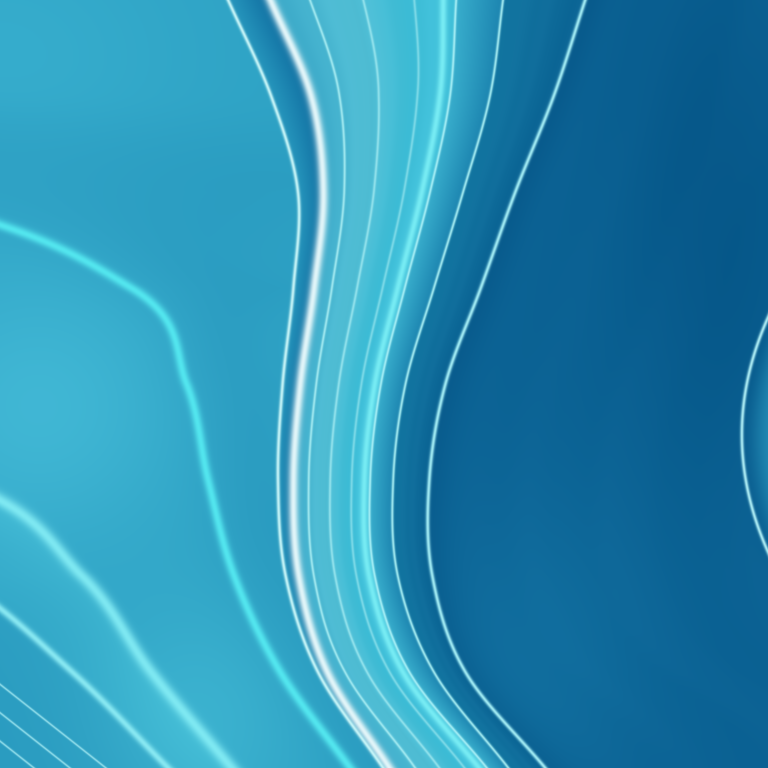
Reproduce this background procedurally as a WebGL 2 fragment shader.

```glsl
#version 300 es
precision highp float;
// Flowing turquoise and deep blue ribbons with fine glowing contour lines.

uniform vec2 u_resolution;
out vec4 outColor;

// Signed distance to a smooth curve x(y); knots run evenly from top to bottom.
float curve(vec2 p, float k[9]) {
    float t = clamp((1.0 - p.y) * 8.0, 0.0, 8.0);
    int i = min(int(t), 7);
    float f = t - float(i);
    float a = k[i], b = k[i + 1];
    float before = i > 0 ? k[max(i - 1, 0)] : 2.0 * a - b;
    float after = i < 7 ? k[min(i + 2, 8)] : 2.0 * b - a;
    float c1 = 0.5 * (b - before);
    float c2 = before - 2.5 * a + 2.0 * b - 0.5 * after;
    float c3 = 1.5 * (a - b) + 0.5 * (after - before);
    float x = a + f * (c1 + f * (c2 + f * c3));
    float slope = 8.0 * (c1 + f * (2.0 * c2 + 3.0 * f * c3));
    return (p.x - x) / sqrt(1.0 + slope * slope);
}

float edge(float d) {
    return smoothstep(-0.0015, 0.0015, d);
}

float glow(float d, float width) {
    return exp(-d * d / (width * width));
}

// Soft round pool of light or shade.
float pool(vec2 p, vec2 center, vec2 size) {
    vec2 q = (p - center) / size;
    return exp(-dot(q, q));
}

float hash(float n) {
    return fract(sin(n * 127.1) * 43758.5);
}

float noise(float x) {
    float i = floor(x), f = fract(x);
    return mix(hash(i), hash(i + 1.0), f * f * (3.0 - 2.0 * f));
}

void main() {
    vec2 p = gl_FragCoord.xy / u_resolution;

    // Guide curves, from the left corner to the right
    float low = curve(p, float[9](-2.0, -1.6, -1.2, -0.8, -0.55, -0.299, -0.059, 0.094, 0.219));
    float mid = curve(p, float[9](-3.0, -2.2, -1.6, -1.1, -0.576, -0.059, 0.107, 0.197, 0.302));
    float cyan = curve(p, float[9](-2.0, -1.08, -0.169, 0.171, 0.243, 0.271, 0.305, 0.365, 0.456));
    float rim = curve(p, float[9](0.297, 0.353, 0.388, 0.382, 0.368, 0.362, 0.372, 0.414, 0.499));
    float white = curve(p, float[9](0.352, 0.405, 0.421, 0.409, 0.391, 0.382, 0.389, 0.426, 0.507));
    float inner = curve(p, float[9](0.594, 0.586, 0.560, 0.527, 0.496, 0.482, 0.488, 0.533, 0.634));
    float outer = curve(p, float[9](0.655, 0.638, 0.603, 0.565, 0.528, 0.512, 0.518, 0.565, 0.662));
    float deep = curve(p, float[9](0.762, 0.721, 0.671, 0.626, 0.580, 0.559, 0.563, 0.606, 0.710));

    // Turquoise field on the left
    vec3 color = vec3(0.18, 0.635, 0.77);
    color += vec3(0.07, 0.08, 0.06) * pool(p, vec2(0.05, 0.47), vec2(0.2, 0.19));
    color += vec3(0.03, 0.04, 0.03) * pool(p, vec2(0.0, 0.92), vec2(0.25, 0.2));
    color += vec3(0.05, 0.06, 0.04) * pool(p, vec2(0.26, 0.06), vec2(0.14, 0.16));
    color -= vec3(0.02, 0.03, 0.02) * glow(cyan - 0.06, 0.07);
    color += vec3(0.04, 0.05, 0.03) * edge(-mid) * exp(min(mid, 0.0) * 12.0);
    color -= vec3(0.02, 0.03, 0.02) * edge(-low);

    // Shaded fold between the rim and the white line
    float fold = clamp(rim / max(rim - white, 0.004), 0.0, 1.0);
    color = mix(color, mix(vec3(0.15, 0.59, 0.74), vec3(0.06, 0.43, 0.63), fold), edge(rim));

    // Bright ribbon; across runs from 0 to 1 between its borders
    float across = clamp(white / max(white - inner, 0.004), 0.0, 1.0);
    vec3 ribbon = mix(vec3(0.25, 0.68, 0.80), vec3(0.32, 0.75, 0.84), smoothstep(0.0, 0.4, across));
    ribbon = mix(ribbon, vec3(0.25, 0.75, 0.85), smoothstep(0.4, 0.75, across));
    ribbon += 0.035 * (noise(across * 14.0) - 0.5);
    color = mix(color, ribbon, edge(white));

    // Steps down into the deep blue
    float fade = clamp(inner / max(inner - outer, 0.004), 0.0, 1.0);
    color = mix(color, mix(vec3(0.22, 0.68, 0.80), vec3(0.11, 0.52, 0.69), fade), edge(inner));
    float band = clamp(outer / max(outer - deep, 0.004), 0.0, 1.0);
    vec3 shade = mix(vec3(0.08, 0.47, 0.64), vec3(0.05, 0.40, 0.59), band);
    shade += 0.03 * (noise(band * 7.0) - 0.5);
    color = mix(color, shade, edge(outer));

    // Deep blue field with faint streaks
    vec3 blue = vec3(0.045, 0.385, 0.58);
    blue += vec3(0.02, 0.045, 0.04) * pool(p, vec2(0.7, 0.16), vec2(0.16, 0.22));
    blue -= vec3(0.02, 0.04, 0.04) * pool(p, vec2(0.93, 0.73), vec2(0.12, 0.35));
    blue -= vec3(0.01, 0.025, 0.025) * glow(deep, 0.025);
    blue += 0.012 * (noise(deep * 28.0 + p.y) - 0.5);
    float bay = (p.x - 0.966 - 1.46 * pow(p.y - 0.434, 2.0))
        / sqrt(1.0 + pow(2.92 * (p.y - 0.434), 2.0));
    blue += vec3(0.09, 0.16, 0.13) * edge(bay) * smoothstep(0.0, 0.04, bay);
    color = mix(color, blue, edge(deep));

    // Broad glowing lines
    color = mix(color, vec3(0.33, 0.91, 0.94), 0.95 * glow(cyan, 0.0065));
    color = mix(color, vec3(0.52, 0.93, 0.96), 0.9 * glow(mid, 0.0085));
    color = mix(color, vec3(0.56, 0.93, 0.96), 0.9 * glow(low, 0.005));
    color = mix(color, vec3(0.50, 0.95, 0.97), 0.85 * glow(mix(white, inner, 0.925), 0.005));
    color = mix(color, vec3(0.90, 0.97, 0.98), 0.97 * glow(white, 0.0065));

    // Hairlines inside the ribbon and in the lower left corner
    for (int i = 0; i < 3; i++) {
        float n = float(i);
        float s = 0.2 + 0.28 * n + 0.08 * smoothstep(0.2, 0.0, p.y) * (1.0 - 0.35 * n);
        color = mix(color, vec3(0.66, 0.93, 0.95), (0.85 - 0.15 * n) * glow(mix(white, inner, s), 0.0018));
        float corner = (p.y - 0.109 + 0.037 * n + 0.79 * p.x) / 1.27;
        color = mix(color, vec3(0.65, 0.92, 0.95), 0.75 * glow(corner, 0.0014));
    }

    // Fine pale borders
    color = mix(color, vec3(0.78, 0.96, 0.97), 0.95 * glow(rim, 0.0025));
    color = mix(color, vec3(0.68, 0.95, 0.97), 0.85 * glow(inner, 0.0018));
    color = mix(color, vec3(0.65, 0.93, 0.95), 0.9 * glow(outer, 0.0019));
    color = mix(color, vec3(0.64, 0.93, 0.96), 0.95 * glow(deep, 0.0026));
    color = mix(color, vec3(0.68, 0.93, 0.96), 0.95 * glow(bay, 0.0024));

    outColor = vec4(color, 1.0);
}
```
